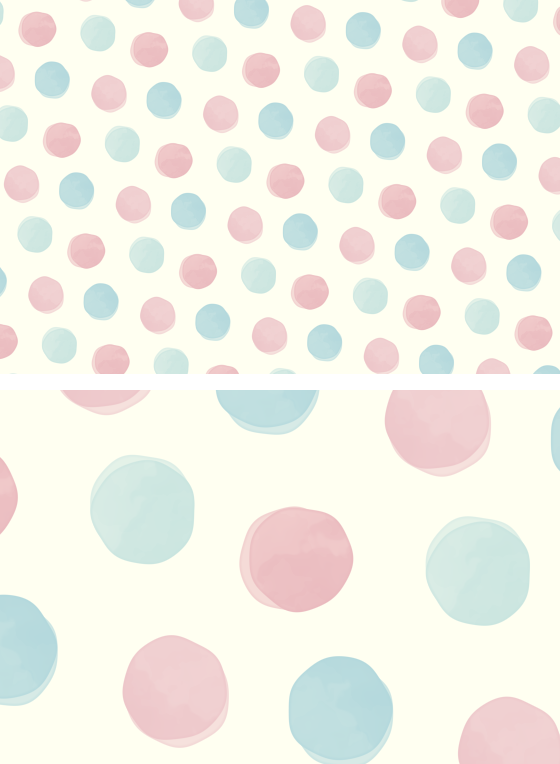
Top: the whole. Bottom: its middle third, enlarged.
This pattern is drawn by a WebGL 1 fragment shader. Its source:

```glsl
precision highp float;
// Watercolour polka dots: four kinds of dot (rose, mint, blue, blush) repeat on
// one skewed lattice over cream paper. Each dot is two offset wobbly washes with
// darker dried rims and a ragged deeper patch shaped by layered sines.

uniform vec2 u_resolution;

// Lengths are in units where the canvas is 1.5 wide; y points down.
const float CANVAS_WIDTH = 1.5;
const vec2 STEP_ACROSS = vec2(0.2995, 0.0549);
const vec2 STEP_DOWN = vec2(0.0654, 0.2970);
const float RADIUS = 0.0464;
const float WOBBLE = 0.017;
const float RIM_WIDTH = 0.0016;
const float RIM_STRENGTH = 0.45;
const float PALE_AMOUNT = 0.38;

const vec3 PAPER = vec3(1.0, 1.0, 0.946);
const vec3 ROSE = vec3(0.935, 0.775, 0.78);
const vec3 ROSE_DEEP = vec3(0.91, 0.715, 0.735);
const vec3 MINT = vec3(0.83, 0.915, 0.89);
const vec3 MINT_DEEP = vec3(0.775, 0.89, 0.87);
const vec3 BLUE = vec3(0.745, 0.87, 0.875);
const vec3 BLUE_DEEP = vec3(0.69, 0.84, 0.86);
const vec3 BLUSH = vec3(0.94, 0.81, 0.815);
const vec3 BLUSH_DEEP = vec3(0.925, 0.765, 0.78);

// Offset from the nearest lattice point.
vec2 latticeOffset(vec2 p) {
  float area = STEP_ACROSS.x * STEP_DOWN.y - STEP_ACROSS.y * STEP_DOWN.x;
  vec2 cell = vec2(p.x * STEP_DOWN.y - p.y * STEP_DOWN.x,
                   p.y * STEP_ACROSS.x - p.x * STEP_ACROSS.y) / area;
  vec2 nearest = floor(cell + 0.5);
  return p - nearest.x * STEP_ACROSS - nearest.y * STEP_DOWN;
}

// Signed distance to a hand-painted round.
float blobDistance(vec2 q, float seed) {
  float angle = atan(q.y, q.x);
  float wave = sin(3.0 * angle + seed) + 0.7 * sin(5.0 * angle + 2.3 * seed)
             + 0.7 * sin(7.0 * angle - 1.7 * seed);
  return length(q) - RADIUS * (1.0 + WOBBLE * wave);
}

// Layered sines for uneven pigment, about -1 to 1.
float pigment(vec2 u, float seed) {
  float sum = 0.0;
  float weight = 0.5;
  for (int i = 0; i < 4; i++) {
    sum += weight * sin(2.7 * u.x + seed + 1.6 * sin(2.3 * u.y + 1.9 * seed));
    u = mat2(1.3, 1.4, -1.4, 1.3) * u + 0.7;
    weight *= 0.55;
  }
  return sum;
}

float coverage(float d, float pixel) {
  return 1.0 - smoothstep(-0.75 * pixel, 0.75 * pixel, d);
}

// Darker line just inside an edge.
float rim(float d, float pixel) {
  float width = max(RIM_WIDTH, pixel);
  return RIM_STRENGTH * smoothstep(-2.0 * width, -0.3 * width, d);
}

// Paints one kind of dot: shift separates the two washes, lean aims the deep patch.
vec3 paintDots(vec3 color, vec2 p, vec3 tint, vec3 deep, vec2 shift, vec2 lean,
               float seed, float pixel) {
  vec2 q = latticeOffset(p);
  vec2 u = q / RADIUS;

  // Pale under-wash
  float under = blobDistance(q - shift, seed);
  vec3 pale = mix(tint, PAPER, PALE_AMOUNT);
  pale = mix(pale, tint, rim(under, pixel));
  color = mix(color, pale, coverage(under, pixel));

  // Main wash with soft mottling and a ragged deeper patch
  float over = blobDistance(q + shift, seed + 2.1);
  float mottle = pigment(u, seed);
  float patchEdge = dot(u, lean) + 0.42 * mottle;
  float patchMask = smoothstep(-0.06, 0.05, patchEdge);
  float depth = 0.40 * patchMask + 0.25 * dot(u, lean) + 0.14 * mottle;
  float veil = smoothstep(0.1, 0.16, pigment(u.yx * 1.3, seed + 4.0));
  vec3 wash = mix(tint, deep, depth - 0.15 * veil);
  wash = mix(wash, deep, rim(over, pixel));
  return mix(color, wash, coverage(over, pixel));
}

void main() {
  float pixel = CANVAS_WIDTH / u_resolution.x;
  vec2 p = vec2(gl_FragCoord.x, u_resolution.y - gl_FragCoord.y) * pixel;

  vec3 color = PAPER;
  color = paintDots(color, p - vec2(0.0996, 0.0781), ROSE, ROSE_DEEP,
                    vec2(-0.0042, 0.0004), vec2(0.45, 0.75), 0.6, pixel);
  color = paintDots(color, p - vec2(0.2627, 0.0885), MINT, MINT_DEEP,
                    vec2(-0.0012, -0.0028), vec2(0.80, 0.20), 2.4, pixel);
  color = paintDots(color, p - vec2(0.1400, 0.2148), BLUE, BLUE_DEEP,
                    vec2(0.0012, 0.0030), vec2(0.60, -0.40), 4.1, pixel);
  color = paintDots(color, p - vec2(0.2925, 0.2515), BLUSH, BLUSH_DEEP,
                    vec2(0.0016, 0.0030), vec2(-0.45, 0.55), 5.3, pixel);
  gl_FragColor = vec4(color, 1.0);
}
```
